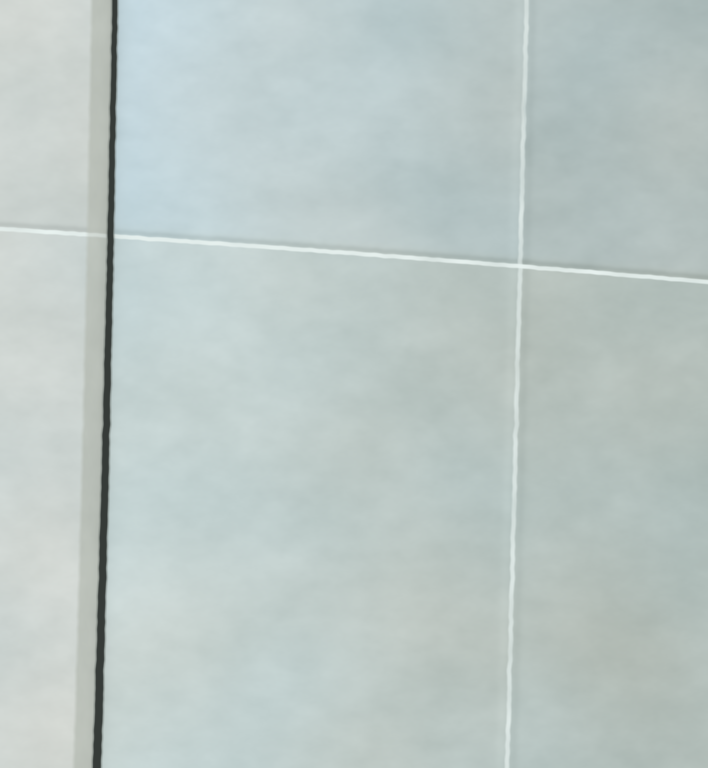
Write a Shadertoy shader that draws this pattern.

```glsl
// Pale mottled wall tiles with light grout lines and one dark open joint at a corner strip.

vec2 hash2(vec2 p) {
    vec3 q = fract(p.xyx * vec3(0.1031, 0.1030, 0.0973));
    q += dot(q, q.yzx + 33.33);
    return fract((q.xx + q.yz) * q.zy);
}

float gradientDot(vec2 cell, vec2 offset, vec2 f) {
    return dot(hash2(cell + offset) * 2.0 - 1.0, f - offset);
}

float gradientNoise(vec2 p) {
    vec2 i = floor(p), f = p - i;
    vec2 u = f * f * f * (f * (f * 6.0 - 15.0) + 10.0);
    float low = mix(gradientDot(i, vec2(0, 0), f), gradientDot(i, vec2(1, 0), f), u.x);
    float high = mix(gradientDot(i, vec2(0, 1), f), gradientDot(i, vec2(1, 1), f), u.x);
    return mix(low, high, u.y);
}

float fbm(vec2 p) {
    float sum = 0.0, amplitude = 0.5;
    for (int octave = 0; octave < 5; octave++) {
        sum += amplitude * gradientNoise(p);
        p = mat2(1.6, 1.1, -1.1, 1.6) * p + 17.3;
        amplitude *= 0.55;
    }
    return sum;
}

// Coverage of a line at signed distance d, with a soft edge of at least one pixel
float line(float d, float halfWidth, float softness) {
    float edge = max(softness, 1.0 / iResolution.y);
    return 1.0 - smoothstep(halfWidth - edge * 0.5, halfWidth + edge, abs(d));
}

void mainImage(out vec4 fragColor, in vec2 fragCoord) {
    vec2 p = fragCoord / iResolution.y;

    // Signed distances to the slightly tilted, ragged joints
    float ragX = 0.0012 * gradientNoise(vec2(3.7, p.y * 75.0));
    float ragY = 0.0012 * gradientNoise(vec2(p.x * 75.0, 8.2));
    float fromDark = p.x - (0.1263 + 0.030 * p.y - 0.0066 * p.y * p.y) + ragX;
    float fromGrout = p.x - (0.6605 + 0.0255 * p.y) + 1.5 * ragX;
    float fromRow = p.y - (0.702 - 0.064 * p.x - 0.012 * p.x * p.x) + ragY;

    // Lighting falls off to the right, with a cool glow beside the dark joint
    vec3 color = mix(vec3(0.785, 0.838, 0.832), vec3(0.700, 0.744, 0.724), smoothstep(0.12, 0.88, p.x));
    float glow = exp(-7.0 * abs(fromDark - 0.03)) * smoothstep(0.35, 1.0, p.y);
    color += vec3(-0.012, 0.008, 0.032) * glow;
    color += vec3(-0.004, 0.002, 0.014) * smoothstep(0.0, 0.02, fromRow);
    color = mix(color, vec3(0.805, 0.832, 0.818), 1.0 - smoothstep(-0.004, 0.0, fromDark));

    // Stone mottling, shifted per tile
    vec2 tile = vec2(step(0.0, fromDark) + step(0.0, fromGrout), step(0.0, fromRow));
    vec2 stone = p + hash2(tile + 5.0) * 9.0;
    color += 0.012 * (hash2(tile + 21.0).x - 0.5);
    color += vec3(0.075, 0.068, 0.070) * fbm(stone * vec2(6.0, 8.0));
    color += 0.040 * fbm(stone * vec2(22.0, 34.0));
    color += vec3(0.025, 0.004, -0.010) * gradientNoise(stone * 5.0 + 40.0);

    // Tile edges: shade above the row joint and beside the grout
    color -= 0.060 * exp(-pow((fromRow - 0.006) / 0.004, 2.0));
    color -= 0.025 * exp(-pow((fromGrout - 0.008) / 0.006, 2.0));
    color += 0.020 * exp(-pow((fromGrout + 0.009) / 0.007, 2.0));

    // Light grout, worn unevenly along its length
    float wearX = 0.72 + 0.5 * gradientNoise(vec2(1.3, p.y * 24.0));
    float wearY = 0.86 + 0.4 * gradientNoise(vec2(p.x * 24.0, 6.1));
    color = mix(color, vec3(0.88, 0.92, 0.91), line(fromGrout, 0.0022, 0.0025) * wearX);
    color = mix(color, vec3(0.91, 0.95, 0.94), line(fromRow, 0.0022, 0.0020) * wearY);

    // Beige strip to the left of the open joint
    float strip = smoothstep(-0.034, -0.027, fromDark) * (1.0 - smoothstep(-0.004, 0.0, fromDark));
    vec3 beige = vec3(0.715, 0.738, 0.705) + 0.06 * fbm(p * vec2(30.0, 14.0));
    color = mix(color, beige, strip * (0.80 - 0.35 * line(fromRow, 0.002, 0.003)));

    // Dark open joint, wider toward the bottom, with a soft shadow
    float halfWidth = mix(0.0046, 0.0026, p.y);
    color *= 1.0 - 0.13 * exp(-abs(fromDark) / 0.006);
    color = mix(color, vec3(0.41, 0.44, 0.42), 0.75 * line(fromDark, halfWidth + 0.0010, 0.0030));
    color = mix(color, vec3(0.21, 0.23, 0.22), line(fromDark, halfWidth, 0.0016));

    fragColor = vec4(clamp(color, 0.0, 1.0), 1.0);
}
```
